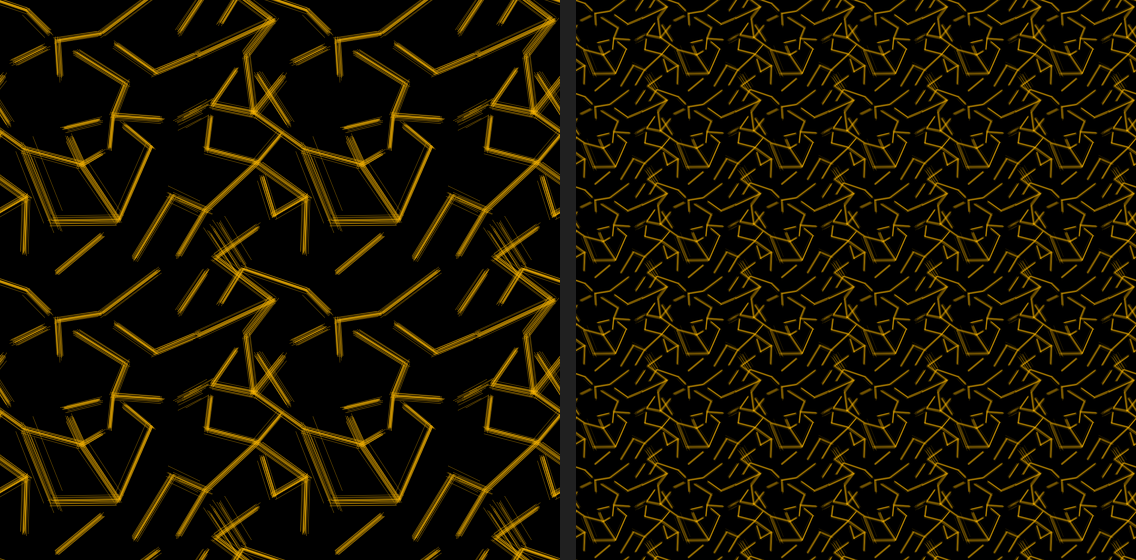
Left: one tile. Right: repeated 3 by 3.
Give the GLSL for this pattern, as a three.js fragment shader.

```glsl
// Sketchy amber strokes on black: every node of a jittered lattice sends one or
// two strokes towards neighbours, each a bundle of thin, translucent, shifted lines.
// Node and stroke hashes wrap, so every tile continues into the next.
varying vec2 vUv;

const float TILES = 2.0;            // repeats across and up
const float GRID = 6.0;             // lattice cells per tile side
const float SECOND_CHANCE = 0.27;   // share of nodes with a second stroke
const float SHORT_CHANCE = 0.5;     // share of strokes that stop early
const float SHORT_LENGTH = 0.72;    // their length, relative to a full stroke
const float NODE_JITTER = 0.8;      // node wander, in cells
const float LINE_WIDTH = 0.0165;    // width of one thin line, in cells
const float LINE_ALPHA = 0.31;      // opacity of one thin line
const int LINES = 17;               // thin lines per stroke
const float SPREAD = 0.115;         // reach of a normal bundle, in cells
const float WIDE_SPREAD = 0.28;     // reach of a loose bundle
const float WIDE_CHANCE = 0.1;
const float END_SKEW = 0.22;        // how far line ends drift apart
const vec3 INK = vec3(1.0, 0.725, 0.0);

vec4 hash4(vec2 p) {
  vec4 q = fract(p.xyxy * vec4(0.1031, 0.1030, 0.0973, 0.1099));
  q += dot(q, q.wzxy + 33.33);
  return fract((q.xxyz + q.yzzw) * q.zywx);
}

vec2 nodeAt(vec2 cell) {
  vec2 wander = hash4(mod(cell, GRID) + 17.0).xy - 0.5;
  return cell + 0.5 + NODE_JITTER * wander;
}

float segmentDistance(vec2 p, vec2 a, vec2 b) {
  vec2 ab = b - a;
  float t = clamp(dot(p - a, ab) / dot(ab, ab), 0.0, 1.0);
  return length(p - a - ab * t);
}

// Share of a pixel covered by a thin line at distance d.
float lineCoverage(float d, float pixel) {
  return clamp((0.5 * (LINE_WIDTH + pixel) - d) / pixel, 0.0, min(1.0, LINE_WIDTH / pixel));
}

// Fraction of background left visible through one bundle of lines.
float bundleGap(vec2 p, vec2 a, vec2 b, float id, float spread, float pixel) {
  float gap = 1.0;
  for (int i = 0; i < LINES; i++) {
    vec4 r = hash4(vec2(id, float(i) + 61.0));
    vec2 shift = (2.0 * r.xy - 1.0) * mix(0.2, 1.0, r.z) * spread;
    vec2 skew = (r.wx - 0.5) * END_SKEW * spread;
    float d = segmentDistance(p, a + shift, b + shift + skew);
    gap *= 1.0 - LINE_ALPHA * lineCoverage(d, pixel);
  }
  return gap;
}

void main() {
  vec2 p = vUv * TILES * GRID;
  float pixel = max(fwidth(p.x), 0.0001);
  vec2 home = floor(p);
  float gap = 1.0;

  // Visit nearby nodes; strokes lead right, up or diagonally up.
  for (int y = -2; y <= 1; y++) {
    for (int x = -2; x <= 2; x++) {
      vec2 cell = home + vec2(float(x), float(y));
      vec2 wrapped = mod(cell, GRID);
      vec2 a = nodeAt(cell);
      float nodeId = wrapped.x + GRID * wrapped.y;
      vec4 pick = hash4(vec2(nodeId, 29.0));
      for (int k = 0; k < 2; k++) {
        if (k == 1 && pick.y > SECOND_CHANCE) continue;
        float id = nodeId + GRID * GRID * float(k);
        vec4 r = hash4(vec2(id, 7.0));
        float side = mod(floor(pick.x * 4.0) + float(k) * (1.0 + floor(pick.z * 3.0)), 4.0);
        vec2 toward = side < 0.5 ? vec2(1.0, 0.0) : vec2(side - 2.0, 1.0);
        vec2 b = nodeAt(cell + toward);
        if (r.x < SHORT_CHANCE) b = mix(a, b, SHORT_LENGTH);
        float spread = r.y < WIDE_CHANCE ? WIDE_SPREAD : SPREAD * mix(0.75, 1.15, r.z);
        if (segmentDistance(p, a, b) > 1.7 * spread + pixel) continue;
        gap *= bundleGap(p, a, b, id, spread, pixel);
      }
    }
  }
  gl_FragColor = vec4(INK * (1.0 - gap), 1.0);
}
```
